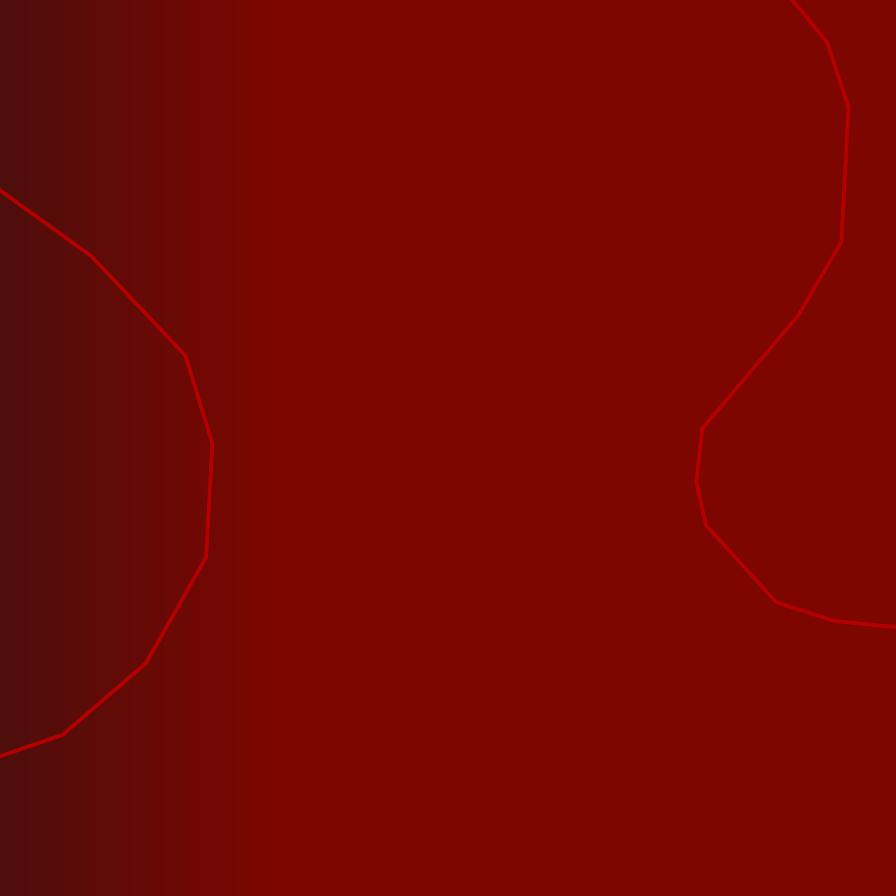
Reproduce this background procedurally as a WebGL 2 fragment shader.

```glsl
#version 300 es
precision highp float;

uniform vec2 u_resolution;
out vec4 outColor;

const vec3 FIELD_RED = vec3(0.49, 0.022, 0.0);
const vec3 SHADOW_RED = vec3(0.305, 0.055, 0.045);
const vec3 LINE_RED = vec3(0.71, 0.0, 0.0);
const float SHADOW_WIDTH = 0.31;
const float BAND_COUNT = 24.0;
const float BAND_STRENGTH = 0.6;
const float LINE_HALF_WIDTH = 0.0021;

// Corners of the two contour lines, in canvas units
const vec2 LEFT_CONTOUR[8] = vec2[8](
    vec2(-0.020, 0.802), vec2(0.102, 0.714), vec2(0.207, 0.603), vec2(0.237, 0.505),
    vec2(0.230, 0.378), vec2(0.163, 0.260), vec2(0.070, 0.180), vec2(-0.020, 0.149));
const vec2 RIGHT_CONTOUR[11] = vec2[11](
    vec2(0.868, 1.020), vec2(0.923, 0.953), vec2(0.947, 0.880), vec2(0.939, 0.730),
    vec2(0.891, 0.648), vec2(0.784, 0.522), vec2(0.777, 0.462), vec2(0.788, 0.414),
    vec2(0.866, 0.328), vec2(0.931, 0.307), vec2(1.020, 0.298));

float segmentDistance(vec2 p, vec2 a, vec2 b) {
    vec2 ap = p - a;
    vec2 ab = b - a;
    return length(ap - ab * clamp(dot(ap, ab) / dot(ab, ab), 0.0, 1.0));
}

float contourDistance(vec2 p) {
    float d = 1.0;
    for (int i = 1; i < LEFT_CONTOUR.length(); i++)
        d = min(d, segmentDistance(p, LEFT_CONTOUR[i - 1], LEFT_CONTOUR[i]));
    for (int i = 1; i < RIGHT_CONTOUR.length(); i++)
        d = min(d, segmentDistance(p, RIGHT_CONTOUR[i - 1], RIGHT_CONTOUR[i]));
    return d;
}

// Left shadow fading in faint vertical bands
vec3 background(float x) {
    float t = clamp(x / SHADOW_WIDTH, 0.0, 1.0);
    float band = t * BAND_COUNT;
    float stepped = (floor(band) + smoothstep(0.3, 0.7, fract(band))) / BAND_COUNT;
    return mix(SHADOW_RED, FIELD_RED, mix(t, stepped, BAND_STRENGTH));
}

void main() {
    vec2 uv = gl_FragCoord.xy / u_resolution;
    float pixel = 1.0 / min(u_resolution.x, u_resolution.y);

    vec3 color = background(uv.x);

    // Thin smooth contour lines
    float edge = contourDistance(uv) - LINE_HALF_WIDTH;
    float line = 1.0 - smoothstep(-0.6 * pixel, 0.6 * pixel, edge);
    color = mix(color, LINE_RED, line);

    outColor = vec4(color, 1.0);
}
```
